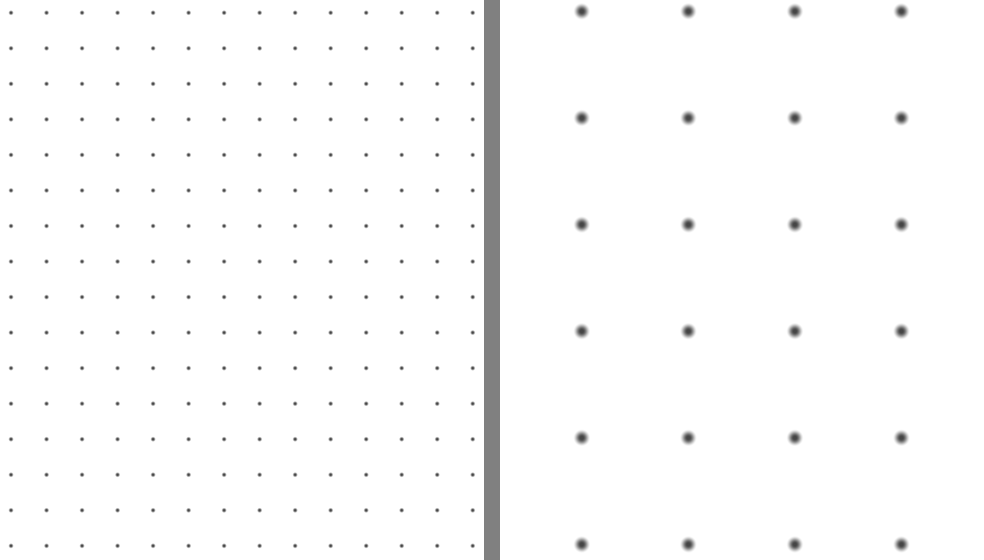
Left: the whole. Right: its middle third, enlarged.
Write a WebGL 2 fragment shader that draws this pattern.

```glsl
#version 300 es
precision highp float;
// Dot grid paper: small soft grey dots, 14 across and 16 down, on white.

// Lengths are fractions of the canvas height.
#define PITCH vec2(0.06342, 0.06346)
#define FIRST_DOT vec2(0.0197, 0.0253)
#define CORE_RADIUS 0.0006
#define FADE_RADIUS 0.0053
#define PAPER_COLOR vec3(1.0)
#define DOT_COLOR vec3(0.27)

uniform vec2 u_resolution;
out vec4 fragColor;

// Offset from the nearest grid point.
vec2 offsetToDot(vec2 p) {
    vec2 cell = (p - FIRST_DOT) / PITCH;
    return (fract(cell + 0.5) - 0.5) * PITCH;
}

// Ink strength, dark at the core and fading out to the paper.
float softDot(vec2 offset, float pixel) {
    float fadeEnd = max(FADE_RADIUS, CORE_RADIUS + pixel);
    return 1.0 - smoothstep(CORE_RADIUS, fadeEnd, length(offset));
}

void main() {
    float pixel = 1.0 / u_resolution.y;
    vec2 p = gl_FragCoord.xy * pixel;
    float ink = softDot(offsetToDot(p), pixel);
    fragColor = vec4(mix(PAPER_COLOR, DOT_COLOR, ink), 1.0);
}
```
